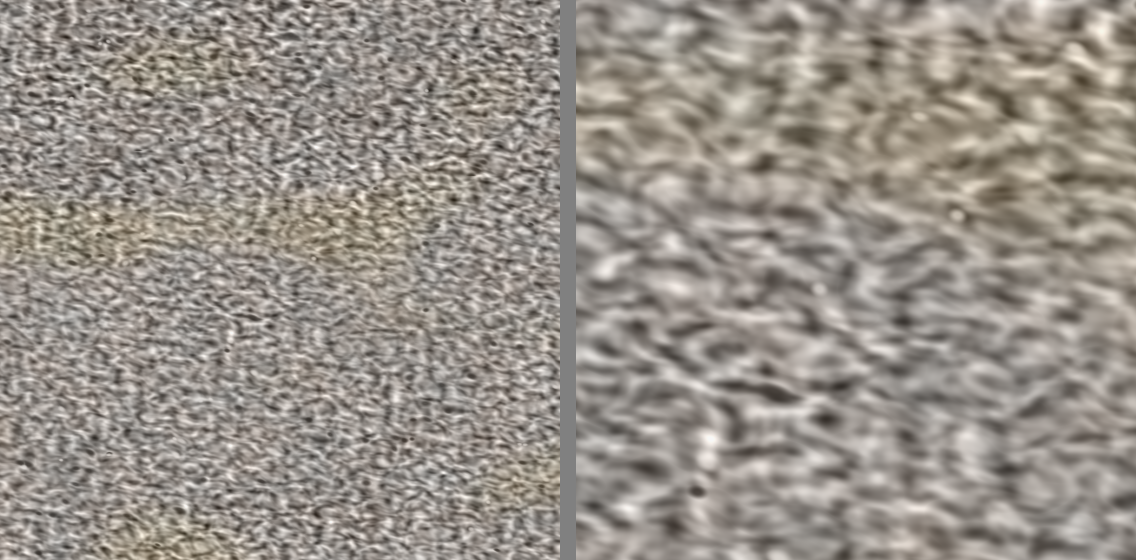
Left: the whole. Right: its middle third, enlarged.
A Shadertoy shader for this texture:

```glsl
// Weathered grey carpet-like ground: short, wormy grains lying nearly flat.
// Warped, stretched gradient noise makes the grain; broad noise shifts its
// contrast and tint, and sparse cells add dark pits and pale flecks.

const vec3 MID_GREY = vec3(0.597, 0.574, 0.554);
const vec3 GOLD_TINT = vec3(0.025, 0.012, -0.036);
const vec3 COOL_TINT = vec3(-0.030, 0.003, 0.022);
const vec2 GRAIN_FREQ = vec2(50.0, 90.0);
const float SLOPE = 0.14;

float hash(vec2 p) {
    return fract(sin(dot(p, vec2(127.1, 311.7))) * 43758.5453);
}

vec2 hash2(vec2 p) {
    return vec2(hash(p), hash(p + 57.3));
}

// Slope of one lattice corner, seen from offset d
float corner(vec2 cell, vec2 d) {
    float angle = 6.28319 * hash(cell);
    return dot(vec2(cos(angle), sin(angle)), d);
}

// Gradient noise, about -0.7 to 0.7
float noise(vec2 p) {
    vec2 i = floor(p);
    vec2 f = fract(p);
    vec2 u = f * f * f * (f * (f * 6.0 - 15.0) + 10.0);
    vec2 e = vec2(1.0, 0.0);
    float low = mix(corner(i, f), corner(i + e.xy, f - e.xy), u.x);
    float high = mix(corner(i + e.yx, f - e.yx), corner(i + e.xx, f - e.xx), u.x);
    return mix(low, high, u.y);
}

// Bends and tilts the domain so that grains curl
vec2 curl(vec2 p) {
    vec2 q = p * vec2(24.0, 36.0);
    vec2 bend = vec2(noise(q + 11.7), noise(q + 83.2));
    return vec2(p.x, p.y + SLOPE * p.x) + bend * vec2(0.008, 0.006);
}

// Two octaves of flattened grain
float grain(vec2 p, vec2 freq) {
    return noise(p * freq) + 0.45 * noise(p * freq * 1.7 + 31.4);
}

// Thin pale fibres along the zero lines of a noise field
float fibres(vec2 p, vec2 freq) {
    return 0.17 - abs(noise(p * freq + 64.9));
}

// Soft ellipses in a random few cells, searched over the neighbours
float specks(vec2 p, vec2 freq, float share, float seed) {
    vec2 q = p * freq;
    vec2 base = floor(q);
    float mask = 0.0;
    for (int y = -1; y <= 1; y++) {
        for (int x = -1; x <= 1; x++) {
            vec2 cell = base + vec2(x, y);
            vec2 center = cell + 0.2 + 0.6 * hash2(cell + seed);
            float size = mix(0.35, 0.65, hash(cell + seed + 9.1));
            float present = step(hash(cell + seed + 23.6), share);
            float blob = 1.0 - smoothstep(0.2, 1.0, length(q - center) / size);
            mask = max(mask, present * blob);
        }
    }
    return mask;
}

void mainImage(out vec4 fragColor, in vec2 fragCoord) {
    vec2 uv = fragCoord / iResolution.y;
    vec2 p = curl(uv);

    // Broad patches of contrast and brightness
    float patchiness = noise(uv * vec2(3.0, 6.0) + 5.3);
    float far = smoothstep(0.6, 0.9, uv.y);
    float contrast = 0.49 + 0.16 * patchiness + 0.05 * far;
    float shade = 0.05 * noise(uv * vec2(5.0, 10.0) + 40.6) - 0.02 * far;

    // Grain and fibres
    float tone = contrast * grain(p, GRAIN_FREQ) + shade;
    tone += 0.16 * fibres(p, GRAIN_FREQ * 0.8);

    // Dark pits, denser far away, and pale flecks
    float pits = specks(p, vec2(48.0, 80.0), mix(0.012, 0.05, far), 3.0);
    float flecks = specks(p, vec2(60.0, 90.0), 0.010, 71.0);
    tone = mix(tone, -0.38, 0.8 * pits);
    tone = mix(tone, 0.30, 0.7 * flecks);

    // Faint gold stains and a cool-to-rosy drift
    float stain = smoothstep(0.08, 0.45, noise(uv * vec2(2.3, 4.6) + 17.8));
    float drift = noise(uv * vec2(9.0, 14.0) + 90.5) + 0.6 * noise(p * 32.0 + 7.2);
    vec3 color = MID_GREY + tone;
    color += GOLD_TINT * stain + COOL_TINT * drift * 0.6;

    fragColor = vec4(clamp(color, 0.07, 0.97), 1.0);
}
```
